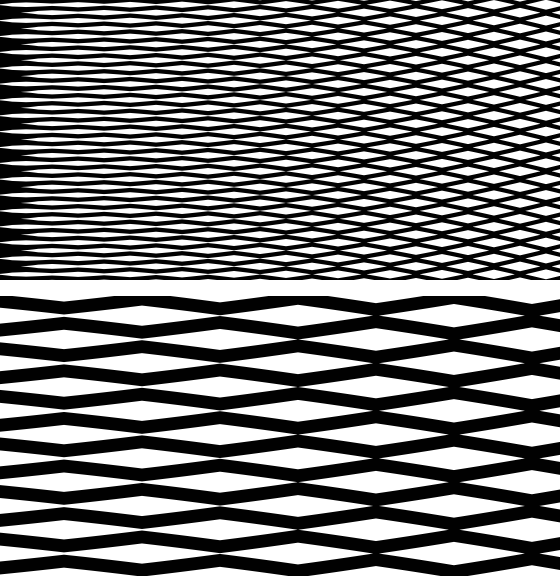
Top: the whole. Bottom: its middle third, enlarged.
Reproduce this pattern procedurally as a Shadertoy shader.

```glsl
// Staggered rows of white diamonds between black zigzag lines that swell from left to right.

// Lengths are in canvas heights.
#define CELL_WIDTH 0.1857
#define ROW_PITCH 0.02832
#define FIRST_ROW 0.0169
#define LINE_WIDTH 0.0154
#define SWING_LEFT 0.0013
#define SWING_RIGHT 0.0115
#define TIP_SLOPE 3.0
#define TIP_BLUNT 0.3
#define INK vec3(0.005)
#define PAPER vec3(1.0)

// Triangle wave: 1 in the middle of a cell, -1 at its ends.
float triangleWave(float phase) {
    return 1.0 - 4.0 * abs(fract(phase) - 0.5);
}

// Half the height of the white band of one row at x.
float bandHalfHeight(float x, float row, float canvasWidth) {
    float phase = x / CELL_WIDTH - 0.5 * mod(row, 2.0);
    float swing = mix(SWING_LEFT, SWING_RIGHT, x / canvasWidth);
    float halfHeight = 0.5 * (ROW_PITCH - LINE_WIDTH) + swing * triangleWave(phase);
    // Each row opens from a narrow tip at the left.
    return halfHeight * clamp(TIP_SLOPE * phase + TIP_BLUNT, 0.0, 1.0);
}

// Share of a pixel covered by a band centred on zero.
float bandCoverage(float y, float halfHeight, float pixel) {
    float top = min(y + 0.5 * pixel, halfHeight);
    float bottom = max(y - 0.5 * pixel, -halfHeight);
    return clamp((top - bottom) / pixel, 0.0, 1.0);
}

void mainImage(out vec4 fragColor, in vec2 fragCoord) {
    float pixel = 1.0 / iResolution.y;
    vec2 p = fragCoord * pixel;
    float depth = 1.0 - p.y - FIRST_ROW;
    float nearestRow = floor(depth / ROW_PITCH + 0.5);

    // Neighbouring diamonds reach into each other's rows.
    float white = 0.0;
    for (int i = -1; i <= 1; i++) {
        float row = nearestRow + float(i);
        float halfHeight = bandHalfHeight(p.x, row, iResolution.x * pixel);
        white += bandCoverage(depth - row * ROW_PITCH, halfHeight, pixel);
    }

    fragColor = vec4(mix(INK, PAPER, min(white, 1.0)), 1.0);
}
```
